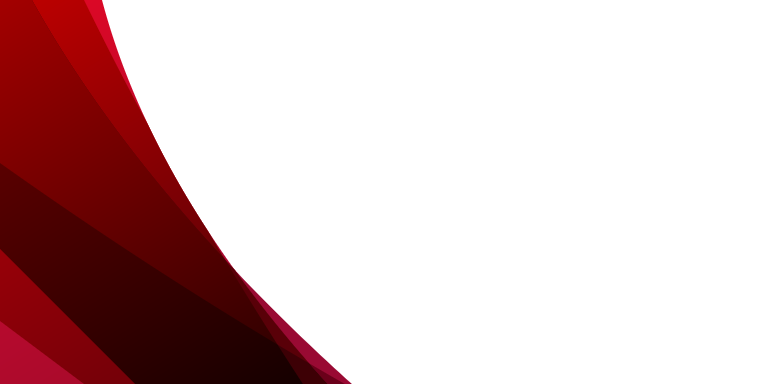
This background is drawn by a WebGL 2 fragment shader. Its source:

```glsl
#version 300 es
precision highp float;
// Overlapping translucent red sweeps curving down the left side of a white page.

uniform vec2 u_resolution;
out vec4 fragColor;

// Curve coefficients: constant, linear, quadratic. Unit is the canvas height, y runs down.
const vec3 OUTER_SWEEP  = vec3(0.2656, 0.2647, 0.323);   // x as a function of y
const vec3 MIDDLE_SWEEP = vec3(0.2188, 0.4864, 0.0837);
const vec3 INNER_SWEEP  = vec3(0.0833, 0.557, 0.276);
const vec3 SHADOW_EDGE  = vec3(0.4245, 0.710, -0.077);   // y as a function of x
const vec3 RED_CORNER   = vec3(0.648, 1.0, 0.0);
const vec3 PINK_CORNER  = vec3(0.836, 0.75, 0.0);

// Each fill fades from its first colour to its second along SHADE_AXIS.
const vec2 SHADE_AXIS = vec2(0.38, 0.62);
const vec3 PAPER = vec3(1.0);
const vec3 PINK_A   = vec3(0.89, 0.03, 0.14), PINK_B   = vec3(0.54, 0.03, 0.22);
const vec3 BRIGHT_A = vec3(0.75, 0.00, 0.00), BRIGHT_B = vec3(0.21, 0.00, 0.03);
const vec3 BODY_A   = vec3(0.64, 0.00, 0.00), BODY_B   = vec3(0.11, 0.00, 0.00);
const vec3 SHADOW_A = vec3(0.46, 0.00, 0.00), SHADOW_B = vec3(0.05, 0.00, 0.00);
const vec3 CORNER_A = vec3(0.76, 0.00, 0.03), CORNER_B = vec3(0.35, 0.00, 0.03);
const vec3 CRIMSON_A = vec3(0.86, 0.04, 0.21), CRIMSON_B = vec3(0.58, 0.04, 0.15);
const vec3 PLUM = vec3(0.60, 0.04, 0.20);
const vec3 PLUM_SHADOW = vec3(0.42, 0.00, 0.10);
const vec3 STRIP = vec3(0.35, 0.00, 0.03);
const vec3 STRIP_SHADOW = vec3(0.24, 0.00, 0.02);

// Smooth coverage of the side where value < curve(t).
float below(vec3 curve, float t, float value) {
    float slope = curve.y + 2.0 * curve.z * t;
    float edge = curve.x + t * (curve.y + t * curve.z);
    float dist = (edge - value) / sqrt(1.0 + slope * slope);
    return clamp(dist * u_resolution.y + 0.5, 0.0, 1.0);
}

void main() {
    vec2 p = gl_FragCoord.xy / u_resolution.y;
    p.y = 1.0 - p.y;
    float shade = dot(p, SHADE_AXIS);

    // Coverage of each sweep and their overlaps
    float outer = below(OUTER_SWEEP, p.y, p.x);
    float middle = min(outer, below(MIDDLE_SWEEP, p.y, p.x));
    float inner = below(INNER_SWEEP, p.y, p.x);
    float strip = min(outer, inner);
    float body = min(middle, inner);
    float shadow = 1.0 - below(SHADOW_EDGE, p.x, p.y);
    float redCorner = 1.0 - below(RED_CORNER, p.x, p.y);
    float pinkCorner = 1.0 - below(PINK_CORNER, p.x, p.y);

    // Plum tail outside the main sweep
    vec3 color = mix(PAPER, mix(PLUM, PLUM_SHADOW, shadow), inner);

    // Main sweeps, from the outer rim inward
    color = mix(color, mix(PINK_A, PINK_B, shade), outer);
    color = mix(color, mix(BRIGHT_A, BRIGHT_B, shade), middle);
    color = mix(color, mix(STRIP, STRIP_SHADOW, shadow), strip);
    vec3 bodyColor = mix(BODY_A, BODY_B, shade);
    vec3 shadowColor = mix(SHADOW_A, SHADOW_B, shade);
    color = mix(color, mix(bodyColor, shadowColor, shadow), body);

    // Lower left corner bands
    color = mix(color, mix(CORNER_A, CORNER_B, shade), min(redCorner, body));
    color = mix(color, mix(CRIMSON_A, CRIMSON_B, shade), min(pinkCorner, body));

    fragColor = vec4(color, 1.0);
}
```
